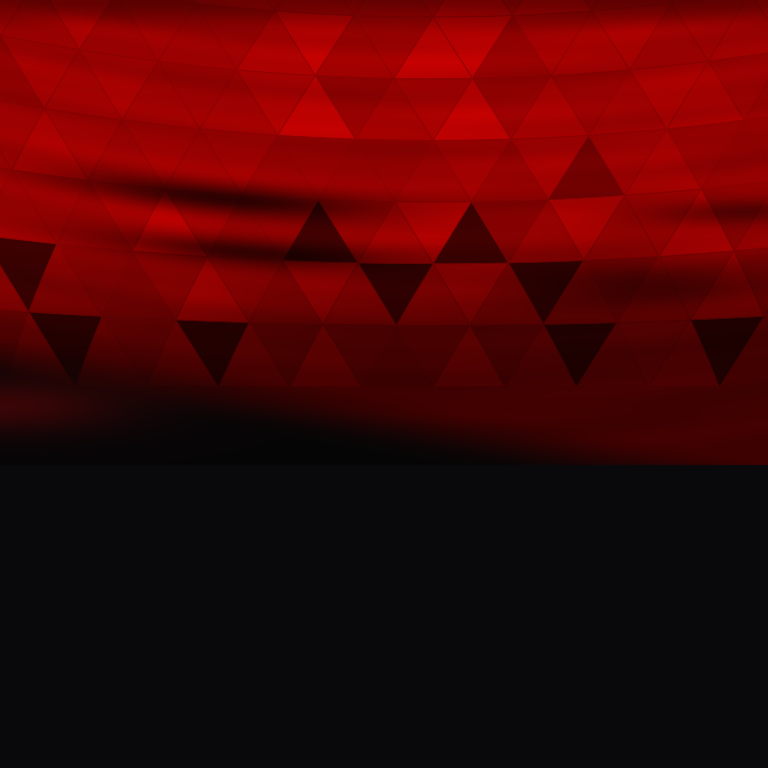
This background is drawn by a three.js fragment shader. Its source:

```glsl
varying vec2 vUv;

float hash(vec3 p) {
  return fract(sin(dot(p, vec3(12.99, 78.23, 37.72))) * 4375.85);
}

float same(float a, float b) {
  return step(abs(a - b), 0.1);
}

// Two columns mirrored around a middle
float pair(float column, float middle, float offset) {
  return same(abs(column - middle), offset);
}

// Soft elliptical spot
float glow(vec2 p, vec2 center, vec2 size) {
  vec2 d = (p - center) / size;
  return exp(-dot(d, d));
}

// Row coordinate of the sagging lattice, solved by iteration
float latticeRow(vec2 p) {
  float dx = p.x - 0.564;
  float row = (p.y - 0.496) / 0.0803;
  for (int n = 0; n < 4; n++) {
    float bend = 0.215 * (1.0 - exp(-0.35 * max(row, 0.0)));
    row = (p.y - 0.496 - bend * dx * dx) / 0.0803;
  }
  return row;
}

// Relative brightness of one triangle
float facetTone(float column, float row, float up, vec2 cell) {
  float down = 1.0 - up;
  float inner = pair(column, -0.5, 1.0);
  float tone = 0.18 * (hash(vec3(cell, up)) - 0.5);
  float dark = same(row, 0.0) * down
    * (pair(column, -0.5, 2.5) + pair(column, -0.5, 4.5));
  dark += same(row, 1.0) * down * (pair(column, 0.5, 1.0) + same(column, -5.5));
  dark += same(row, 2.0) * up * inner;
  dark += 0.4 * same(row, 3.0) * up * same(column, 2.0);
  float light = inner * up * (same(row, 0.0) + same(row, 4.0));
  light += inner * down * (same(row, 1.0) + same(row, 5.0));
  light += up * same(row, 1.0) * pair(column, 0.5, 3.5);
  light += up * same(row, 2.0) * pair(column, 0.0, 3.5);
  light += down * same(row, 2.0) * pair(column, 1.0, 1.0);
  light += up * same(row, 5.0) * same(column, 0.0);
  tone = mix(tone, 0.19, min(light, 1.0));
  return mix(tone, -0.56, min(dark, 1.0));
}

// Vertical red falloff with drifting horizontal streaks
float redField(vec2 p) {
  float dx = p.x - 0.564;
  float y = p.y - 0.18 * dx * dx;
  float red = mix(0.25, 0.6, smoothstep(0.49, 0.74, p.y - 0.04 * (p.x - 0.3)));
  red *= 1.0 - 0.36 * smoothstep(0.955, 1.0, p.y);
  float waves = 0.045 * sin(y * 82.0 + 2.0 * sin(p.x * 4.0))
    + 0.02 * sin(y * 190.0 + p.x * 5.0);
  red *= 1.0 + waves;
  red *= 1.0 - 0.7 * glow(vec2(p.x, y), vec2(0.29, 0.728), vec2(0.19, 0.018));
  red *= 1.0 - 0.62 * glow(vec2(p.x, y), vec2(0.33, 0.661), vec2(0.18, 0.016));
  red *= 1.0 - 0.4 * glow(p, vec2(0.96, 0.725), vec2(0.16, 0.018));
  red *= 1.0 - 0.4 * glow(p, vec2(0.84, 0.63), vec2(0.16, 0.028));
  red += 0.05 * glow(p, vec2(0.22, 0.61), vec2(0.12, 0.025));
  return red;
}

void main() {
  vec2 p = vUv;
  float red = redField(p);

  // Triangle lattice
  float k = latticeRow(p);
  float spacing = 0.0932 + 0.00273 * k - 0.00018 * k * k;
  vec2 lattice = vec2((p.x - 0.564) / spacing - 0.5 * k, k);
  vec2 cell = floor(lattice);
  vec2 f = fract(lattice);
  float up = step(f.x + f.y, 1.0);
  float column = cell.x + mix(1.0 + 0.5 * cell.y, 0.5 * (cell.y + 1.0), up);
  vec3 bary = vec3(f, 1.0 - f.x - f.y);
  bary = mix(vec3(1.0 - f, f.x + f.y - 1.0), bary, up);
  float edge = min(bary.x, min(bary.y, bary.z));

  // Facet shading and thin seams
  float tone = facetTone(column, cell.y, up, cell);
  tone += 0.08 * (0.5 - f.y);
  tone *= smoothstep(0.0, 0.016, edge);
  tone -= 0.07 * (1.0 - smoothstep(0.004, 0.022, edge));
  red *= 1.0 + tone * smoothstep(-0.01, 0.02, k);

  // Diagonal shadow with a faint red spot at the left
  float shadowEdge = 0.472 - 0.168 * (p.x - 0.333);
  float lit = smoothstep(-0.035, 0.045, p.y - shadowEdge);
  red *= lit;
  red += 0.2 * (1.0 - lit) * glow(p, vec2(0.0, 0.472), vec2(0.17, 0.035));
  vec3 color = vec3(red, 0.002, 0.002);
  color += vec3(0.025, 0.018, 0.02) * (1.0 - lit);

  // Flat lower panel
  float panel = 1.0 - smoothstep(0.3935, 0.3955, p.y);
  color = mix(color, vec3(0.034, 0.035, 0.047), panel);
  gl_FragColor = vec4(color, 1.0);
}
```
